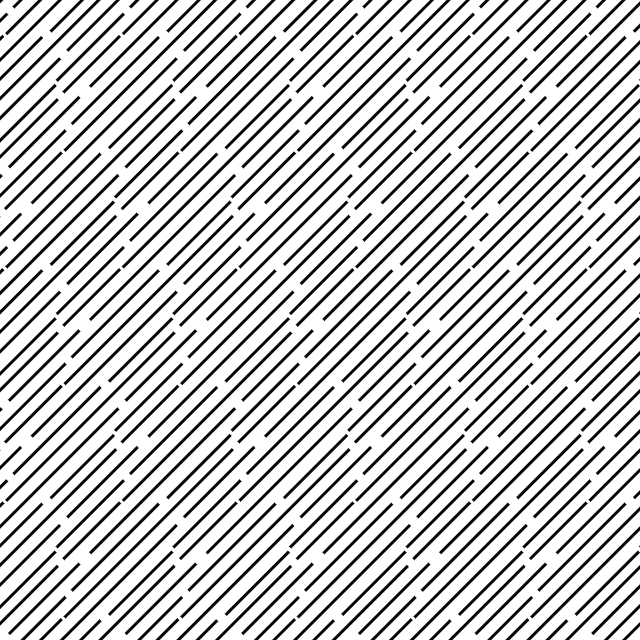
Write a WebGL 1 fragment shader that draws this pattern.

```glsl
precision highp float;

uniform vec2 u_resolution;

const float REPEATS_ACROSS = 5.486;
const float BAND_HEIGHT = 0.5;      // diagonal offset between neighbouring bands
const float BAND_SHIFT = 0.5;       // slide along x from one band to the next
const float LINE_PERIOD = 2.0;      // repeat of the dashes along x
const float HALF_WIDTH = 0.0128;
const float BAND_ORIGIN = 1.888;
const float START_ORIGIN = 1.829;
const float SQRT2 = 1.41421356;
const vec3 INK = vec3(0.02);
const vec3 PAPER = vec3(1.0);

// Signed distance to a square-ended 45 degree dash.
// point: x position and diagonal offset inside the band.
float dashDistance(vec2 point, float offset, float start, float end) {
    float across = point.y - offset;
    float along = point.x - 0.5 * across - 0.5 * (start + end);
    along = mod(along + 0.5 * LINE_PERIOD, LINE_PERIOD) - 0.5 * LINE_PERIOD;
    float side = abs(across) / SQRT2 - HALF_WIDTH;
    float cap = (abs(along) - 0.5 * (end - start)) * SQRT2;
    return max(side, cap);
}

// Three broken lines, with slight sideways steps between their dashes.
float bandDistance(vec2 point) {
    float d = dashDistance(point, 0.081, 0.157, 0.733);
    d = min(d, dashDistance(point, 0.081, 0.786, 1.533));
    d = min(d, dashDistance(point, 0.107, 1.605, 2.148));

    d = min(d, dashDistance(point, 0.238, 0.214, 0.700));
    d = min(d, dashDistance(point, 0.248, 0.724, 2.167));

    d = min(d, dashDistance(point, 0.417, 0.443, 1.686));
    d = min(d, dashDistance(point, 0.414, 1.748, 2.352));
    return d;
}

void main() {
    vec2 tile = gl_FragCoord.xy / u_resolution * REPEATS_ACROSS;
    float pixel = REPEATS_ACROSS / u_resolution.x;

    // Split the plane into diagonal bands, each slid along the last.
    float diagonal = tile.x - tile.y + BAND_ORIGIN;
    float band = floor(diagonal / BAND_HEIGHT);
    vec2 point = vec2(tile.x - START_ORIGIN + band * BAND_SHIFT,
                      diagonal - band * BAND_HEIGHT);

    float coverage = clamp(0.5 - bandDistance(point) / pixel, 0.0, 1.0);
    gl_FragColor = vec4(mix(PAPER, INK, coverage), 1.0);
}
```
